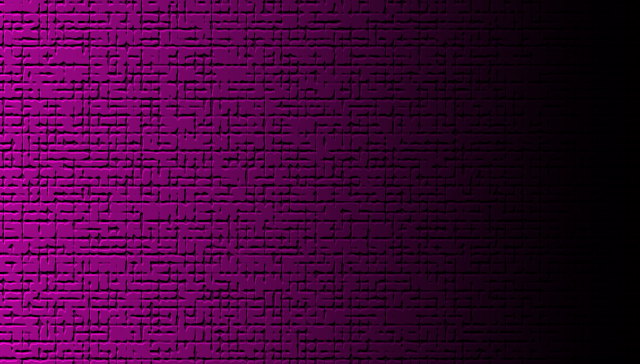
Write a Shadertoy shader that draws this background.

```glsl
// Embossed magenta plates, split by broken woven grooves, fading to black at right.
// Two crossed sets of jittered lines, with noisy widths, form a height field;
// its slope toward a light at the upper left gives the bright and dark rims.

float hash(vec2 p) {
    vec3 q = fract(vec3(p.xyx) * 0.1031);
    q += dot(q, q.yzx + 33.33);
    return fract((q.x + q.y) * q.z);
}

float noise(vec2 p) {
    vec2 cell = floor(p), f = fract(p);
    f = f * f * (3.0 - 2.0 * f);
    return mix(mix(hash(cell), hash(cell + vec2(1, 0)), f.x),
               mix(hash(cell + vec2(0, 1)), hash(cell + vec2(1, 1)), f.x), f.y);
}

// Positive inside grooves that run along x; every second row is a long one.
float grooves(vec2 p, float rows, float seed, float majorBias, float minorBias) {
    float row = floor(p.y * rows);
    float centre = 0.5 + 0.3 * (hash(vec2(row, seed)) - 0.5);
    float distanceToLine = abs(fract(p.y * rows) - centre) / rows;
    float bias = mod(row, 2.0) < 0.5 ? majorBias : minorBias;
    float run = noise(vec2(p.x * 38.0 + seed, row * 3.0 + seed));
    float halfWidth = min(0.016 * (run - 0.5 + bias), 0.0021);
    return halfWidth - distanceToLine;
}

// Plates stand at 1, groove floors lie at 0.
float height(vec2 p) {
    float across = grooves(p, 42.0, 11.0, 0.4, 0.06);
    float upward = grooves(p.yx, 42.0, 57.0, 0.14, -0.06);

    // A smooth union widens the crossings into small pits.
    float blend = max(0.005 - abs(across - upward), 0.0);
    float depth = max(across, upward) + blend * blend / 0.014;
    depth += 0.0055 * (noise(p * 105.0) - 0.5);
    return 1.0 - smoothstep(-0.0022, 0.0022, depth);
}

void mainImage(out vec4 fragColor, in vec2 fragCoord) {
    vec2 p = fragCoord / iResolution.y;
    float t = fragCoord.x / iResolution.x;

    // Relief lit from the upper left
    vec2 toLight = vec2(-0.0011, 0.0030);
    float plate = height(p);
    float slope = height(p - toLight) - height(p + toLight);
    float relief = mix(0.62, 1.0, plate);
    relief += 0.6 * max(slope, 0.0) + 0.95 * min(slope, 0.0);

    // Light falls off to the right, with a faint glow on the left edge
    float fade = 0.57 * (1.0 - smoothstep(0.0, 0.99, t)) + 0.006;
    fade += 0.07 * exp(-t * 14.0);

    vec3 magenta = vec3(1.0, 0.05, 0.86);
    vec3 color = magenta * fade * max(relief, 0.04);
    fragColor = vec4(min(color, 1.0), 1.0);
}
```
